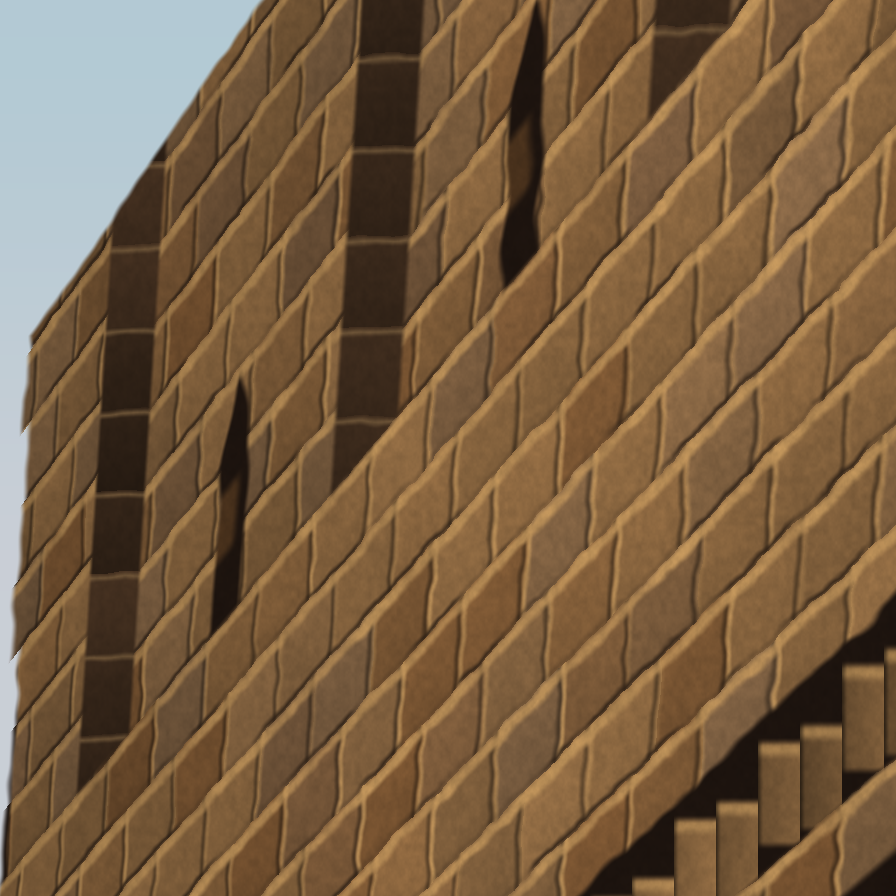
Give the GLSL for this texture, as a three.js fragment shader.

```glsl
varying vec2 vUv;

const vec3 BRICK = vec3(0.50, 0.37, 0.23);
const vec3 BRICK_RED = vec3(0.43, 0.29, 0.165);
const vec3 BRICK_GREY = vec3(0.44, 0.34, 0.245);
const vec3 MORTAR = vec3(0.70, 0.54, 0.33);
const vec3 SHADOW = vec3(0.17, 0.12, 0.08);
const vec3 DEEP = vec3(0.11, 0.075, 0.055);
const float SILL_SLOPE = 1.18;
const vec2 VANISHING = vec2(-2.43, -2.856);

float hash(vec2 p) {
  p = fract(p * vec2(0.1031, 0.1137));
  p += dot(p, p.yx + 33.33);
  return fract((p.x + p.y) * p.x * 17.0);
}

float noise(vec2 p) {
  vec2 i = floor(p), f = fract(p);
  f = f * f * (3.0 - 2.0 * f);
  return mix(mix(hash(i), hash(i + vec2(1, 0)), f.x),
             mix(hash(i + vec2(0, 1)), hash(i + vec2(1, 1)), f.x), f.y);
}

float fbm(vec2 p) {
  return 0.55 * noise(p) + 0.3 * noise(p * 2.1 + 7.0) + 0.15 * noise(p * 4.3 + 19.0);
}

// 1 below the edge, 0 above it
float below(float x, float edge, float blur) {
  return 1.0 - smoothstep(edge - blur, edge + blur, x);
}

// Course number above the sill; all courses meet at the vanishing point
float courseAt(vec2 p) {
  vec2 d = p - VANISHING;
  return (d.y / d.x - SILL_SLOPE) / 0.0323;
}

// Bay number along the wall, widening to the right
float bayAt(vec2 p) {
  float sillY = SILL_SLOPE * (p.x - VANISHING.x) + VANISHING.y;
  float x = p.x - 0.068 * (p.y - sillY);
  return (sqrt(max(0.0658 + 0.1408 * (x - 0.1146), 0.0)) - 0.2565) / 0.0704;
}

vec3 masonry(vec2 p, float course, float bay) {
  course += 0.13 * (fbm(p * 34.0) - 0.5);
  float row = floor(course), v = course - row;
  float along = bay * 5.0 + 0.5 * mod(row, 2.0) + 0.35 * hash(vec2(row, 3.0));
  along += 0.08 * (noise(p * 45.0) - 0.5);
  vec2 id = vec2(floor(along), row) + 40.0;
  float f = fract(along);

  // Brick faces
  vec3 col = mix(BRICK, BRICK_RED, 0.75 * smoothstep(0.5, 1.0, hash(id)));
  col = mix(col, BRICK_GREY, 0.7 * smoothstep(0.5, 1.0, hash(id + 31.0)));
  col *= 0.92 + 0.16 * hash(id + 57.0) + 0.08 * (v - 0.5);

  // Upright joints
  float jointId = floor(along + 0.5);
  float strength = hash(vec2(jointId + 60.0, row + 80.0));
  float side = (f < 0.5) ? f : f - 1.0;
  col *= 1.0 - 0.35 * below(abs(side + 0.075), 0.035, 0.04);
  col = mix(col, MORTAR, (0.2 + 0.65 * strength) * below(abs(side), 0.035, 0.035));

  // Lit ledge below each bed, broken shadow above it
  float wear = fbm(p * 24.0 + 11.0);
  float ledge = below(abs(v - 0.91), 0.055 + 0.04 * wear, 0.055);
  col = mix(col, MORTAR, ledge * (0.5 + 0.6 * wear));
  float gap = below(abs(v - 0.035), 0.03, 0.05);
  col = mix(col, SHADOW, gap * (0.2 + 0.7 * smoothstep(0.38, 0.7, noise(p * 19.0))));
  return col;
}

vec3 recessSide(vec2 p, float bay, float centre) {
  // Beds lie level on the side face, so they are read at its right edge
  float reach = (centre + 0.115 - bay) * (0.2565 + 0.0704 * bay) / 1.08;
  float course = courseAt(p + vec2(reach, 0.0)) + 0.04 * (noise(p * 50.0) - 0.5);
  float v = fract(course);
  float tone = 0.9 + 0.55 * hash(vec2(floor(course) + 9.0, centre + 5.0));
  vec3 col = SHADOW * (tone + 0.25 * (v - 0.5));
  return mix(col, vec3(0.45, 0.35, 0.23), 0.85 * below(abs(v - 0.94), 0.025, 0.04));
}

// Stepped blocks in shade under the wall, with one more course beneath
vec3 cornice(vec2 p, float course, float bay) {
  float cell = floor(p.x / 0.047), f = fract(p.x / 0.047);
  float stepped = courseAt(vec2((cell + 0.5) * 0.047, p.y)) + 0.22 * mod(cell, 2.0);
  float block = below(stepped, -8.12, 0.05) * below(-stepped, 9.2, 0.05);
  vec3 face = BRICK * (0.68 + 0.25 * hash(vec2(cell, 8.0)) + 0.2 * f);
  face = mix(face, MORTAR, 0.75 * below(abs(stepped + 8.2), 0.06, 0.06));
  face *= 1.0 - 0.5 * below(f, 0.06, 0.08);
  vec3 col = mix(DEEP, face, block);
  float strip = below(course, -9.35, 0.05) * below(-course, 10.3, 0.06);
  return mix(col, masonry(p, course + 0.35, bay), strip);
}

void main() {
  vec2 p = vUv;
  float course = courseAt(p), bay = bayAt(p);
  vec3 col = masonry(p, course, bay);
  col *= mix(0.86, 1.06, smoothstep(0.0, 0.7, p.x - 0.25 * p.y + 0.15));

  // Tall recesses and narrow slits standing on the sill
  float aboveSill = below(-course, 0.0, 0.06);
  float centre = floor(bay + 0.5);
  float recess = aboveSill * below(abs(bay - centre), 0.115, 0.012);
  col = mix(col, recessSide(p, bay, centre), recess);
  float slitX = fract(bay) - 0.5 + 0.025 * (noise(vec2(course * 2.0, floor(bay) + 4.0)) - 0.5);
  float slitWidth = 0.054 * (1.0 - smoothstep(2.0, 3.1, course));
  float slit = aboveSill * below(course, 2.9, 0.1) * below(abs(slitX), slitWidth, 0.012);
  float lining = below(abs(course - 1.25), 0.4, 0.1) * below(slitX, 0.015, 0.02);
  col = mix(col, mix(DEEP, BRICK_RED * 0.65, lining), slit);

  // Shaded underside
  float edge = -7.74 + 0.12 * (noise(p * 40.0) - 0.5);
  col = mix(col, cornice(p, course, bay), below(course, edge, 0.06));

  // Surface grain
  col *= 0.91 + 0.18 * fbm(p * vec2(150.0, 110.0));
  col *= 0.94 + 0.12 * fbm(p * 9.0);

  // Sky beyond the notched outline
  float outline = max(0.005 + 0.045 * p.y, 0.05 + 0.68 * (p.y - 0.65));
  outline += 0.012 * (hash(vec2(floor(course) + 20.0, 2.0)) - 0.5) + 0.006 * (noise(p * 40.0) - 0.5);
  vec3 sky = mix(vec3(0.79, 0.81, 0.84), vec3(0.70, 0.79, 0.83), smoothstep(0.3, 1.0, p.y));
  col = mix(col, sky, below(p.x, outline, 0.004));
  gl_FragColor = vec4(col, 1.0);
}
```
